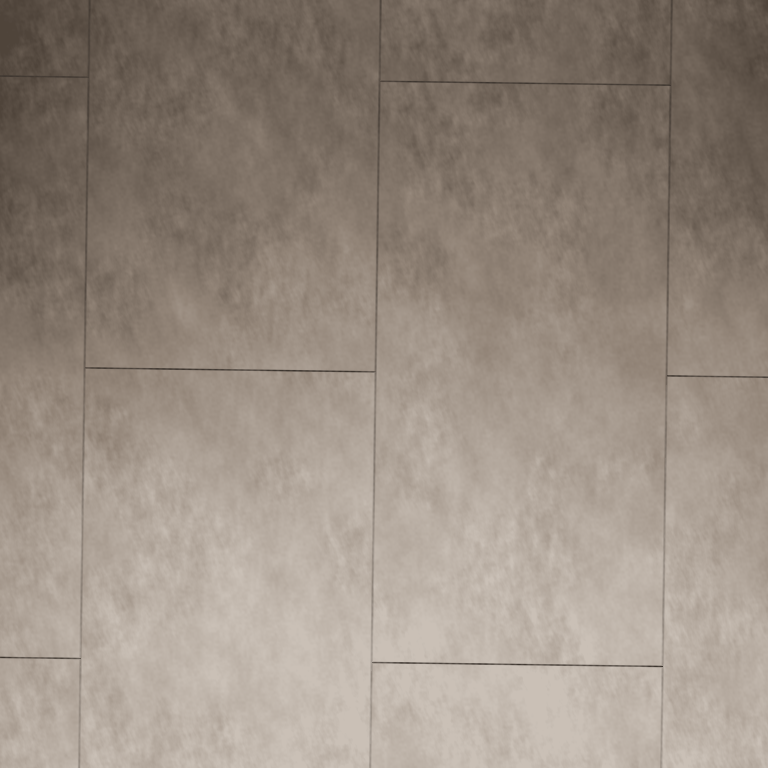
This texture is drawn by a three.js fragment shader. Its source:

```glsl
// Large stone-look floor tiles in a half-offset bond, lit from the lower middle.
varying vec2 vUv;

// Layout, in canvas units
const vec2 TILE_SIZE = vec2(0.379, 0.757);
const vec2 TILE_ORIGIN = vec2(0.103, 0.1440);
const float TILT = 0.0137;
const float LONG_SEAM_WIDTH = 0.0026;
const float CROSS_SEAM_WIDTH = 0.0019;
const float STIPPLE_PITCH = 0.0085;

// Colours
const vec3 STONE_DARK = vec3(0.36, 0.315, 0.275);
const vec3 STONE_MID = vec3(0.57, 0.515, 0.465);
const vec3 STONE_LIGHT = vec3(0.76, 0.72, 0.68);
const vec3 SEAM_COLOUR = vec3(0.24, 0.21, 0.185);

// Surface strengths
const float CLOUD_AMOUNT = 0.20;
const float PATCH_AMOUNT = 0.25;
const float FLAKE_AMOUNT = 0.20;
const float EMBOSS_AMOUNT = 0.23;
const float GRAIN_AMOUNT = 0.05;
const float TILE_VARIATION = 0.03;

float hash(vec2 p) {
  return fract(sin(dot(p, vec2(127.1, 311.7))) * 43758.5453);
}

float noise(vec2 p) {
  vec2 i = floor(p);
  vec2 f = fract(p);
  f = f * f * (3.0 - 2.0 * f);
  float low = mix(hash(i), hash(i + vec2(1.0, 0.0)), f.x);
  float high = mix(hash(i + vec2(0.0, 1.0)), hash(i + vec2(1.0, 1.0)), f.x);
  return mix(low, high, f.y);
}

float fbm(vec2 p) {
  float sum = 0.0;
  float amplitude = 0.5;
  for (int i = 0; i < 4; i++) {
    sum += amplitude * noise(p);
    p = mat2(1.6, 1.2, -1.2, 1.6) * p + 17.3;
    amplitude *= 0.5;
  }
  return sum;
}

// Brightness of the floor: falls off upwards and towards the sides
float floorLight(vec2 uv) {
  float rise = mix(1.04, 0.22, smoothstep(0.12, 1.0, uv.y));
  float side = uv.x - 0.55;
  return rise - side * side * mix(0.65, 1.1, uv.y);
}

// Mottled stone: soft clouds, patches, small slanted flakes and their relief
float stoneRelief(vec2 p) {
  vec2 slant = vec2(p.x + 0.35 * p.y, p.y - 0.15 * p.x);
  float clouds = fbm(slant * vec2(9.0, 6.5)) - 0.47;
  float patches = fbm(slant * vec2(29.0, 19.0) + 9.0) - 0.47;

  vec2 q = slant * vec2(78.0, 46.0);
  float height = fbm(q);
  float emboss = height - fbm(q + vec2(0.26, -0.22));
  float flakeMask = smoothstep(0.34, 0.60, fbm(p * 12.0 + 73.0));
  float grain = noise(p * 280.0) - 0.5;

  return clouds * CLOUD_AMOUNT + patches * PATCH_AMOUNT
    + ((height - 0.47) * FLAKE_AMOUNT + emboss * EMBOSS_AMOUNT) * mix(0.4, 1.1, flakeMask)
    + grain * GRAIN_AMOUNT;
}

vec3 stoneColour(float tone) {
  vec3 lower = mix(STONE_DARK, STONE_MID, tone * 2.0);
  vec3 upper = mix(STONE_MID, STONE_LIGHT, tone * 2.0 - 1.0);
  return tone < 0.5 ? lower : upper;
}

// Soft line that peaks at the seam and fades out over the given width
float seamLine(float distanceToSeam, float width) {
  return 1.0 - smoothstep(0.0, width, distanceToSeam);
}

// Faint beads along a seam, with slower worn stretches
float seamWear(float along) {
  float beads = 0.93 + 0.07 * sin(along * 6.28318 / STIPPLE_PITCH);
  return beads * mix(0.75, 1.1, noise(vec2(along * 40.0, 5.0)));
}

void main() {
  // Tile grid, slightly tilted, with alternate columns shifted by half a tile
  vec2 p = vec2(vUv.x - TILT * vUv.y, vUv.y + TILT * vUv.x);
  vec2 grid = (p - TILE_ORIGIN) / TILE_SIZE;
  float column = floor(grid.x);
  grid.y += 0.5 * (1.0 - mod(column, 2.0));
  vec2 tile = vec2(column, floor(grid.y));
  vec2 seamDistance = abs(fract(grid + 0.5) - 0.5) * TILE_SIZE;

  // Stone, with its own pattern and tone on each tile
  float seed = hash(tile + 3.7);
  vec2 stonePoint = p + vec2(seed, hash(tile + 8.1)) * 7.0;
  float tone = floorLight(vUv) + stoneRelief(stonePoint)
    + (seed - 0.5) * TILE_VARIATION;
  vec3 colour = stoneColour(clamp(tone, -0.12, 1.08));

  // Long seams fade towards the light; cross seams stay dark
  float longSeam = seamLine(seamDistance.x, LONG_SEAM_WIDTH) * seamWear(p.y)
    * mix(0.32, 0.66, smoothstep(0.25, 0.85, vUv.y));
  float crossSeam = seamLine(seamDistance.y, CROSS_SEAM_WIDTH) * seamWear(p.x);
  colour = mix(colour, SEAM_COLOUR, clamp(max(longSeam, crossSeam), 0.0, 1.0));

  gl_FragColor = vec4(colour, 1.0);
}
```
